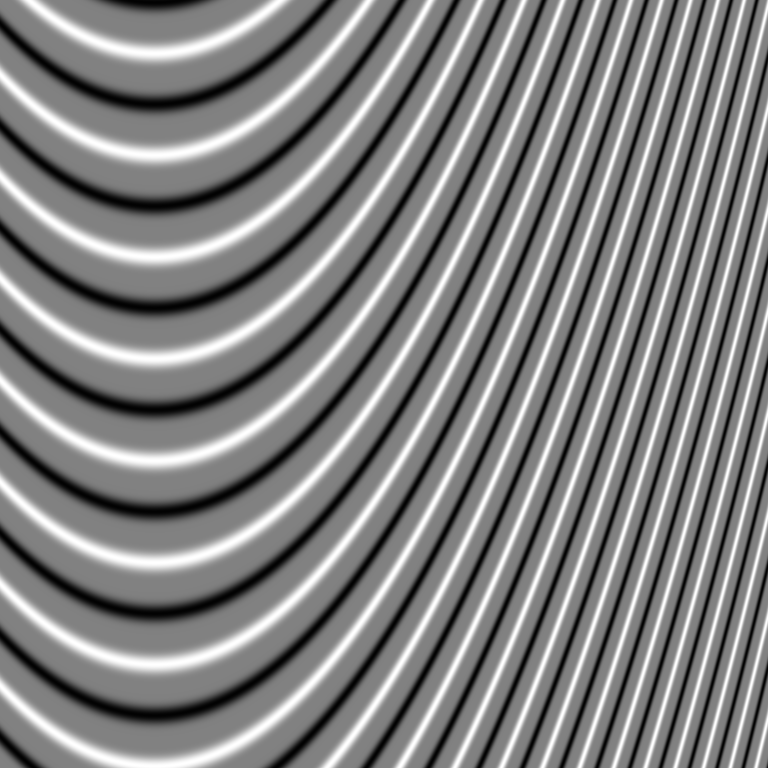
A WebGL 1 fragment shader for this pattern:

```glsl
precision highp float;
// Nested parabolic bands: soft white and black lines alternating on mid grey.

#define VERTEX_X 0.2015    // axis shared by all the parabolas
#define CURVATURE 2.594    // how steeply the bands rise away from the axis
#define PERIOD 0.13263     // vertical distance between white lines
#define OFFSET_Y 0.0021    // height of the lowest white vertex
#define SHARPNESS 6.6      // higher values give thinner lines
#define MID_GREY 0.504
#define CONTRAST 0.496

uniform vec2 u_resolution;

const float TAU = 6.2831853;

// Height of a point measured from a parabola through the base vertex.
float parabolaHeight(vec2 p) {
  float dx = p.x - VERTEX_X;
  return p.y - OFFSET_Y - CURVATURE * dx * dx;
}

// Signed wave with narrow peaks: +1 on white lines, -1 on black lines.
float peakedWave(float cycles) {
  float wave = cos(TAU * fract(cycles));
  return sign(wave) * pow(max(abs(wave), 0.0001), SHARPNESS);
}

void main() {
  vec2 uv = gl_FragCoord.xy / u_resolution;
  float cycles = parabolaHeight(uv) / PERIOD;
  float grey = MID_GREY + CONTRAST * peakedWave(cycles);
  gl_FragColor = vec4(vec3(grey), 1.0);
}
```
